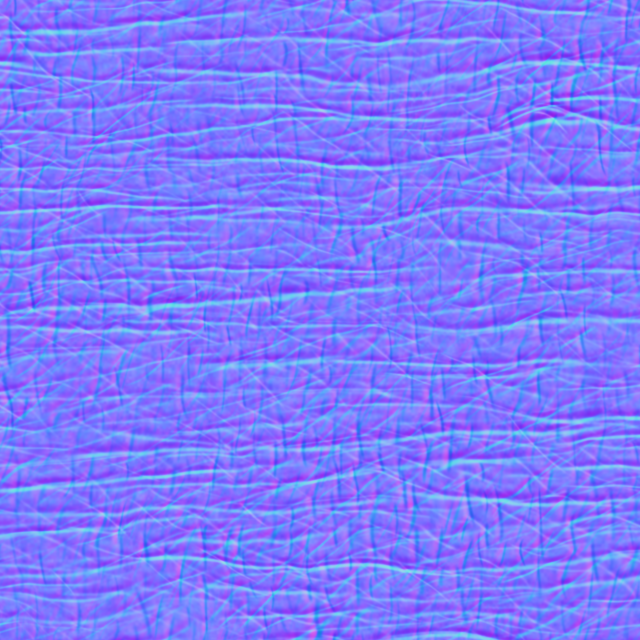
This texture map is drawn by a Shadertoy shader. Its source:

```glsl
// Tangent-space normal map of finely wrinkled hide: long level creases crossed
// by short slanted and upright ones. Each crease is a scattered, tapered stroke
// that adds the tilt of its two groove walls; soft noise adds the grain.

#define MAJOR_DEPTH 0.88
#define MINOR_DEPTH 0.45
#define SLANT_DEPTH 0.50
#define UPRIGHT_DEPTH 0.58
#define CREASE_WIDTH 0.0034
#define GRAIN_TILT 0.30
#define WAVINESS 0.022
#define BASE_TILT vec2(-0.015, -0.045)

vec4 hash4(vec2 p)
{
    vec4 q = fract(p.xyxy * vec4(0.1031, 0.1030, 0.0973, 0.1099));
    q += dot(q, q.wzxy + 33.33);
    return fract((q.xxyz + q.yzzw) * q.zywx);
}

// Two independent channels of smooth value noise, centred on zero
vec2 noise2(vec2 p)
{
    vec2 i = floor(p), f = fract(p);
    f = f * f * (3.0 - 2.0 * f);
    vec2 low  = mix(hash4(i).xy, hash4(i + vec2(1, 0)).xy, f.x);
    vec2 high = mix(hash4(i + vec2(0, 1)).xy, hash4(i + vec2(1, 1)).xy, f.x);
    return mix(low, high, f.y) - 0.5;
}

// Signed wall tilt across a groove: narrow lit wall, broader shaded wall
float grooveWalls(float d, float width)
{
    float lit = (d + 0.6 * width) / width;
    float shaded = (d - 1.6 * width) / (1.8 * width);
    return exp(-lit * lit) - 0.52 * exp(-shaded * shaded);
}

// Tilt from one layer of strokes, one per cell, running along the given angle
vec2 creases(vec2 p, float angle, vec2 cellSize, float spread, float width, float seed)
{
    vec2 along = vec2(cos(angle), sin(angle));
    vec2 across = vec2(-along.y, along.x);
    vec2 q = vec2(dot(p, along), dot(p, across));
    vec2 home = floor(q / cellSize);
    vec2 tilt = vec2(0.0);

    for (int j = -1; j <= 1; j++)
    for (int i = -1; i <= 1; i++)
    {
        vec2 cell = home + vec2(i, j);
        vec4 place = hash4(cell + seed * 17.3);
        vec4 shape = hash4(cell + seed * 31.7 + 5.0);
        vec2 r = q - (cell + 0.2 + 0.6 * place.xy) * cellSize;

        float t = r.x / (cellSize.x * mix(0.4, 1.05, place.z));
        float slope = (place.w - 0.5) * 2.0 * spread;
        float bend = (shape.x - 0.5) * 0.35 * cellSize.y;
        float d = r.y - slope * r.x - bend * t * t;

        float taper = 1.0 - smoothstep(0.45, 1.0, abs(t));
        float strength = mix(0.25, 1.0, shape.y) * taper;
        float w = width * mix(0.75, 1.2, shape.z);
        tilt += (across - along * slope) * grooveWalls(d, w) * strength;
    }
    return tilt;
}

void mainImage(out vec4 fragColor, in vec2 fragCoord)
{
    vec2 uv = fragCoord / iResolution.y;

    // Gentle bending so that no crease is ruler straight
    vec2 p = uv + WAVINESS * noise2(uv * vec2(7.0, 6.0))
                + 0.006 * noise2(uv * 27.0 + 40.0);

    // Long level creases and their fainter companions
    float w = CREASE_WIDTH;
    vec2 tilt = BASE_TILT;
    tilt += MAJOR_DEPTH * creases(p, 0.02, vec2(0.30, 0.045), 0.10, w, 1.0);
    tilt += MINOR_DEPTH * creases(p, 0.12, vec2(0.13, 0.034), 0.20, w * 0.75, 2.0);

    // Short crossing creases, gathered in patches
    float patchiness = 1.0 + 1.1 * noise2(uv * 6.0 + 80.0).x;
    vec2 fine = SLANT_DEPTH * creases(p, 0.52, vec2(0.09, 0.034), 0.25, w * 0.75, 3.0);
    fine += 0.7 * SLANT_DEPTH * creases(p, 1.02, vec2(0.06, 0.034), 0.30, w * 0.75, 4.0);
    fine += 0.6 * SLANT_DEPTH * creases(p, -0.50, vec2(0.07, 0.038), 0.30, w * 0.75, 5.0);
    fine += UPRIGHT_DEPTH * creases(p, 1.50, vec2(0.042, 0.033), 0.25, w * 0.85, 6.0);
    tilt += fine * patchiness;

    // Fine grain, stretched along the creases for each tilt direction
    vec2 grain = vec2(noise2(p * vec2(130.0, 65.0)).x, noise2(p * vec2(55.0, 125.0)).y);
    tilt += GRAIN_TILT * (grain + 0.4 * noise2(p * 210.0 + 9.0));

    // Encode; the root keeps blue high on the steep walls
    vec3 normal = normalize(vec3(tilt, 1.0));
    normal.z = sqrt(normal.z);
    fragColor = vec4(0.5 + 0.5 * normal, 1.0);
}
```
